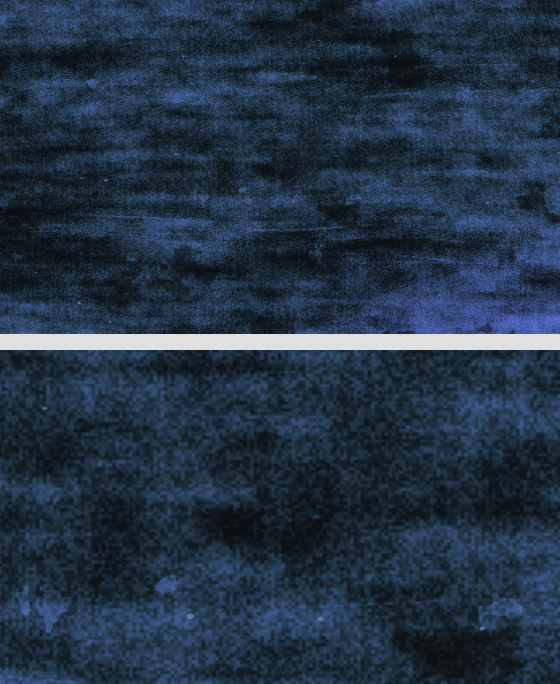
Top: the whole. Bottom: its middle third, enlarged.
Give the GLSL for this texture, as a WebGL 2 fragment shader.

```glsl
#version 300 es
precision highp float;
// Worn dark blue paint: stretched noise layers for wear, streaks and grain are
// summed to a bell-shaped level, turned into an even 0..1 tone and coloured by
// a ramp. Long curved scratches, chips and brownish stains lie on top.

uniform vec2 u_resolution;
out vec4 fragColor;

const int STOPS = 8;
const vec3 RAMP[STOPS] = vec3[STOPS](
  vec3(0.03, 0.05, 0.07), vec3(0.06, 0.10, 0.13), vec3(0.10, 0.16, 0.21),
  vec3(0.13, 0.21, 0.28), vec3(0.16, 0.25, 0.36), vec3(0.20, 0.30, 0.45),
  vec3(0.25, 0.36, 0.59), vec3(0.32, 0.43, 0.70));
const float TONE[STOPS] = float[STOPS](0.0, 0.115, 0.365, 0.605, 0.79, 0.92, 0.985, 1.0);
const vec3 STAIN_BROWN = vec3(0.06, 0.06, 0.06);
const vec3 PALE_FLECK = vec3(0.45, 0.55, 0.72);
const float TAU = 6.28318;

float hash(vec2 p) {
  return fract(sin(dot(p, vec2(12.9898, 78.233))) * 43758.5453);
}

// Value noise in -1..1
float noise(vec2 p) {
  vec2 i = floor(p), f = fract(p);
  f = f * f * (3.0 - 2.0 * f);
  float low = mix(hash(i), hash(i + vec2(1, 0)), f.x);
  float high = mix(hash(i + vec2(0, 1)), hash(i + vec2(1, 1)), f.x);
  return 2.0 * mix(low, high, f.y) - 1.0;
}

float fbm(vec2 p) {
  float sum = 0.0, amp = 1.0;
  for (int i = 0; i < 4; i++) {
    sum += amp * noise(p);
    p = p * 2.1 + vec2(17.3, 9.1);
    amp *= 0.55;
  }
  return sum;
}

// Broad light bands, brighter along the bottom, the lower right and the top
float layout_level(vec2 p) {
  float bands = 0.22 * cos(TAU * (p.y - 0.33) / 0.39);
  float bottom = 0.9 * (1.0 - smoothstep(0.0, 0.2, p.y));
  float corner = 0.75 * smoothstep(1.0, 1.67, p.x) * (1.0 - smoothstep(0.25, 0.65, p.y));
  float top = 0.5 * smoothstep(0.88, 0.98, p.y);
  return bands + bottom + corner + top - 0.22;
}

// One thin, gently bent line that fades at both ends
float scratch(vec2 p, float seed, float pixel) {
  vec2 mid = vec2(1.67 * hash(vec2(seed, 1.7)), mix(0.2, 0.88, hash(vec2(seed, 2.3))));
  float reach = mix(0.15, 0.65, hash(vec2(seed, 3.1)));
  float slope = 0.16 * (hash(vec2(seed, 4.9)) - 0.4);
  float bend = 0.16 * (hash(vec2(seed, 5.3)) - 0.5);
  float x = p.x - mid.x;
  float y = p.y - mid.y - slope * x - bend * x * x;
  float line = 1.0 - smoothstep(0.0005, 0.0015 + pixel, abs(y));
  float ends = 1.0 - smoothstep(0.6, 1.0, abs(x) / reach);
  float broken = smoothstep(-0.6, 0.5, noise(vec2(p.x * 14.0, seed * 7.0)));
  return line * ends * broken * mix(0.4, 1.2, hash(vec2(seed, 6.1)));
}

// Ragged chips, at most one per grid cell
float chips(vec2 p, float cells, float chance, float radius, float pixel) {
  vec2 id = floor(p * cells);
  vec2 center = (id + 0.3 + 0.4 * vec2(hash(id + 3.7), hash(id + 8.2))) / cells;
  float size = radius * mix(0.4, 1.0, hash(id + 5.5));
  float rough = size * 0.9 * noise(p * 130.0);
  float d = length((p - center) * vec2(0.8, 1.1)) + rough - size;
  return step(hash(id + 1.9), chance) * (1.0 - smoothstep(-pixel, pixel, d));
}

vec3 paint(float tone) {
  vec3 color = RAMP[0];
  for (int i = 1; i < STOPS; i++) {
    color = mix(color, RAMP[i], clamp((tone - TONE[i - 1]) / (TONE[i] - TONE[i - 1]), 0.0, 1.0));
  }
  return color;
}

void main() {
  vec2 p = gl_FragCoord.xy / u_resolution.y;
  float pixel = 1.0 / u_resolution.y;
  vec2 q = p + vec2(0.0, 0.02 * noise(p * vec2(2.5, 3.0)));

  // Wear from broad to fine
  float level = layout_level(q);
  level += 0.95 * fbm(q * vec2(2.2, 7.5) + 31.0);
  level += 0.65 * fbm(q * vec2(3.5, 42.0) + 57.0);
  level += 0.75 * fbm(p * vec2(15.0, 27.0) + 83.0);
  level += 0.30 * noise(p * vec2(150.0, 14.0));
  level += 0.95 * noise(p * 290.0 + 11.0);

  // Near-black stains
  float stain = smoothstep(0.55, 1.0, fbm(p * vec2(5.0, 8.0) + 140.0) + 0.25 * fbm(p * 45.0));
  level -= 0.8 * stain;

  // Scratches and chips
  for (int i = 0; i < 18; i++) {
    level += scratch(q, float(i) + 0.5, pixel);
  }
  level += 1.3 * chips(p, 6.0, 0.14, 0.018, pixel);

  float tone = 1.0 / (1.0 + exp(-1.7 * level));
  vec3 color = paint(tone);

  // Violet tint low on the right, brown in the stains, pale specks
  float violet = smoothstep(0.3, 1.67, p.x) * (1.0 - smoothstep(0.0, 0.45, p.y));
  color += violet * tone * vec3(0.03, 0.0, 0.09);
  color = mix(color, STAIN_BROWN, 0.4 * stain);
  color = mix(color, PALE_FLECK, 0.7 * chips(p + 4.0, 14.0, 0.06, 0.0035, pixel));
  fragColor = vec4(color, 1.0);
}
```
